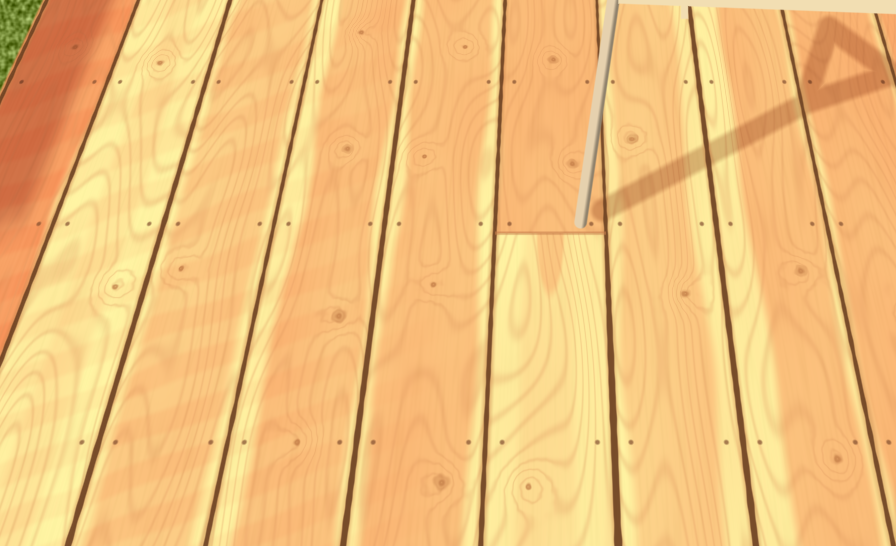
Write a Shadertoy shader that draws this texture.

```glsl
// Sunlit timber deck seen in perspective: boards fan out towards the viewer.
// Each board mixes sapwood and heartwood, with contour grain, knots and nails;
// slatted shade, a chair leg with its shadow and a grass corner lie on top.

float hash(vec2 p) {
    return fract(sin(dot(p, vec2(127.1, 311.7))) * 4375.85);
}

vec2 gradient(vec2 cell) {
    float a = 6.2832 * hash(cell);
    return vec2(cos(a), sin(a));
}

// Gradient noise, about -0.7 to 0.7
float noise(vec2 p) {
    vec2 i = floor(p), f = fract(p), w = f * f * f * (f * (f * 6.0 - 15.0) + 10.0);
    vec2 x = vec2(1, 0), y = vec2(0, 1);
    return mix(mix(dot(gradient(i), f), dot(gradient(i + x), f - x), w.x),
               mix(dot(gradient(i + y), f - y), dot(gradient(i + 1.0), f - 1.0), w.x), w.y);
}

float segment(vec2 p, vec2 a, vec2 b) {
    vec2 d = b - a;
    return length(p - a - d * clamp(dot(p - a, d) / dot(d, d), 0.0, 1.0));
}

// Heartwood warmth, left and right sapwood width of each board
const vec3 BOARDS[10] = vec3[10](
    vec3(1.45, 0.0, 0.0), vec3(0.3, 0.35, 0.3), vec3(0.65, 0.1, 0.1),
    vec3(0.85, 0.2, 0.07), vec3(0.85, 0.1, 0.12), vec3(0.9, 0.0, 0.0),
    vec3(0.62, 0.12, 0.2), vec3(0.85, 0.3, 0.06), vec3(0.95, 0.05, 0.05),
    vec3(1.1, 0.0, 0.0));

void mainImage(out vec4 fragColor, in vec2 fragCoord) {
    // Canvas widths, y downwards; t runs from the far edge to the near edge
    vec2 p = vec2(fragCoord.x, iResolution.y - fragCoord.y) / iResolution.x;
    float px = 1.0 / iResolution.x;
    float t = p.y * iResolution.x / iResolution.y;

    // Perspective: u counts boards across, v runs along them
    float boardWidth = mix(0.1023, 0.1536, t);
    float u = (p.x - mix(0.5638, 0.5365, t)) / boardWidth;
    float v = 0.73 * t / boardWidth;
    float aa = px / boardWidth;
    float id = floor(u), f = fract(u);
    vec3 board = BOARDS[int(clamp(id + 5.0, 0.0, 9.0))];

    // One board is made of two pieces that meet end to end
    bool jointed = id == 0.0;
    bool nearPiece = jointed && t > 0.427;
    if (nearPiece) board = vec3(0.28, 0.25, 0.3);
    float seed = id * 7.0 + (nearPiece ? 91.0 : 13.0);

    // Heartwood between wavering sapwood edges
    float waver = 0.12 * noise(vec2(v * 0.7, seed));
    float heart = smoothstep(-0.05, 0.06, f - board.y + waver)
                * smoothstep(-0.05, 0.06, 1.0 - f - board.z + waver);
    float tone = 0.13 + (board.x - 0.08) * heart + 0.22 * noise(vec2(f * 2.0 + seed, v * 0.6));
    if (nearPiece)
        tone += 0.5 * (1.0 - smoothstep(0.8, 1.05, length(vec2((f - 0.5) / 0.13, (v - 2.5) / 0.57))));

    // Slatted shade on the left side
    float slats = sin(6.2832 * (p.y + 0.34 * p.x + 0.012 * noise(p * 9.0)) / 0.052);
    float slatFade = 1.0 - smoothstep(0.2, 0.56, p.x);
    tone += 0.17 * slatFade * smoothstep(-0.5, 0.5, slats) - 0.07 * slatFade;
    vec3 col = mix(vec3(1.0, 0.96, 0.64), vec3(0.98, 0.72, 0.46), clamp(tone, 0.0, 1.6));

    // Knots: at most one in each cell along a board
    float cell = floor(v / 1.2);
    vec2 key = vec2(seed, cell);
    vec2 center = vec2(mix(0.25, 0.75, hash(key)), 1.2 * (cell + mix(0.3, 0.7, hash(key + 5.0))));
    vec2 toKnot = vec2(f, v) - center;
    float knotDist = length(toKnot * vec2(1.0, 1.15)) + 0.02 * noise(toKnot * 18.0 + seed);
    float hasKnot = step(0.4, hash(key + 9.0));
    float radius = mix(0.035, 0.1, pow(hash(key + 3.0), 2.0));

    // Contour lines of stretched noise bend around the knots
    float field = 5.0 * noise(vec2(f * 1.7 + seed, v * 0.45)) + 2.0 * f
                + 1.6 * hasKnot * exp(-knotDist * knotDist * 40.0);
    float ring = pow(0.5 + 0.5 * sin(6.2832 * field * 1.6), 5.0);
    float fiber = noise(vec2(f * 36.0 + seed, v * 1.8));
    col = mix(col, vec3(0.86, 0.58, 0.36), 0.25 * ring + 0.12 * max(fiber, 0.0));
    col += 0.025 * fiber;
    float knot = hasKnot * (1.0 - smoothstep(radius * 0.4, radius, knotDist));
    float knotRing = 0.75 + 0.25 * sin(knotDist * 130.0);
    col = mix(col, vec3(0.72, 0.44, 0.24), 0.65 * knot * knotRing);

    // Nail pairs in three rows
    for (int i = 0; i < 3; i++) {
        float row = 0.15 + 0.26 * float(i) + 0.07 * float(i * (i - 1));
        vec2 nail = vec2(abs(f - 0.5) - 0.37, (t - row) * 0.609 / boardWidth);
        col = mix(col, vec3(0.5, 0.3, 0.18), 0.7 * (1.0 - smoothstep(0.008, 0.02 + aa, length(nail))));
    }

    // Shade on the outer board, then the chair shadow
    float outer = id == -5.0 ? 1.0 : 0.0;
    float outerShade = smoothstep(0.28, 0.23, p.y + 0.03 * noise(p * 20.0)) * smoothstep(0.85, 0.6, f);
    col *= mix(vec3(1), vec3(0.84, 0.72, 0.72), outer * outerShade);
    float shadow = segment(p, vec2(0.672, 0.235), vec2(0.9, 0.115));
    shadow = min(shadow, segment(p, vec2(0.9, 0.115), vec2(1.02, 0.075)));
    shadow = min(shadow, segment(p, vec2(0.9, 0.11), vec2(0.925, 0.03)));
    shadow = min(shadow, segment(p, vec2(0.925, 0.03), vec2(1.0, 0.085)));
    col *= mix(vec3(1), vec3(0.85, 0.76, 0.72), smoothstep(0.016, 0.008, shadow));

    // Gaps between boards, and the end joint
    float gapId = round(u), gap = abs(u - gapId);
    float gapWidth = 0.014 + 0.009 * hash(vec2(gapId, 2.0)) + 0.008 * noise(vec2(v * 9.0, gapId));
    if (gapId == 1.0) gapWidth += 0.012 * smoothstep(0.3, 0.7, t);
    col = mix(col, vec3(0.8, 0.52, 0.3), 0.45 * smoothstep(0.06, 0.015, gap));
    col = mix(col, vec3(0.42, 0.25, 0.13), 0.9 * smoothstep(gapWidth + aa, gapWidth - aa, gap));
    if (jointed) col = mix(col, vec3(0.78, 0.5, 0.3), 0.6 * smoothstep(0.005, 0.001, abs(t - 0.427)));

    // Grass beyond the deck
    float blades = noise(p * vec2(170, 110)) + 0.5 * noise(p * 260.0);
    col = mix(col, vec3(0.44, 0.53, 0.2) + 0.35 * blades, smoothstep(-5.02, -5.06, u));

    // Chair leg, seat rail and peg
    vec3 metal = vec3(0.86, 0.78, 0.65);
    float leg = segment(p, vec2(0.686, -0.01), vec2(0.648, 0.248));
    float side = (p.x - 0.686 + 0.147 * (p.y + 0.01)) / 0.007;
    col = mix(col, metal * mix(1.05, 0.65, smoothstep(0.1, 0.8, side)), smoothstep(0.007 + px, 0.007 - px, leg));
    float rail = max(p.y - 0.004 - 0.038 * (p.x - 0.69), 0.69 - p.x);
    rail = min(rail, max(abs(p.x - 0.764) - 0.004, p.y - 0.021));
    col = mix(col, vec3(0.95, 0.87, 0.7), smoothstep(px, -px, rail));
    fragColor = vec4(clamp(col, 0.0, 1.0), 1.0);
}
```
